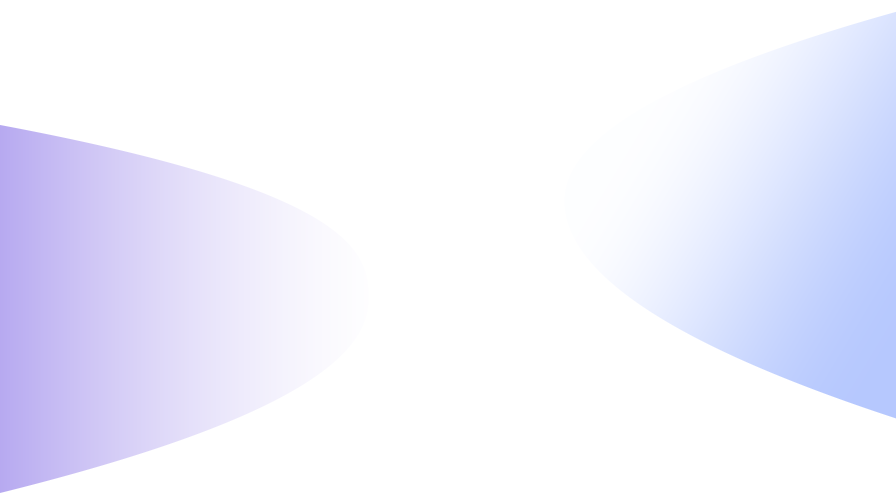
A WebGL 1 fragment shader for this background:

```glsl
precision highp float;
// Two rounded petals, violet on the left and blue on the right, fading into white.

uniform vec2 u_resolution;

const vec3 WHITE = vec3(1.0);
const vec3 VIOLET = vec3(0.716, 0.663, 0.942);
const vec3 BLUE = vec3(0.715, 0.785, 0.996);

// Coverage of a petal that opens from its tip along x.
// reach: signed length to the canvas side
// spread, bend: half heights and curve exponents, as (above, below)
float petal(vec2 p, vec2 tip, float reach, vec2 spread, vec2 bend) {
  vec2 q = p - tip;
  float above = step(0.0, q.y);
  float halfHeight = mix(spread.y, spread.x, above);
  float power = mix(bend.y, bend.x, above);
  float h = max(abs(q.y) / halfHeight, 1e-4);

  // Dividing by the slope turns the curve value into a distance in pixels.
  float inside = q.x / reach - pow(h, power);
  vec2 slope = vec2(1.0 / reach, power * pow(h, power - 1.0) / halfHeight);
  float pixels = inside / length(slope / u_resolution);
  return clamp(pixels + 0.5, 0.0, 1.0);
}

// Fades from full strength at x = 0 to nothing at x = width.
float sideFade(float x, float width) {
  return pow(clamp(1.0 - x / width, 0.0, 1.0), 1.55);
}

// Soft ramp along a slanted axis, with a faint tint where it starts.
float slantFade(vec2 p, vec2 start, vec2 axis) {
  return mix(0.025, 1.0, smoothstep(0.0, 1.0, dot(p - start, axis)));
}

void main() {
  vec2 p = gl_FragCoord.xy / u_resolution;
  vec3 color = WHITE;

  // Left petal
  float left = petal(p, vec2(0.4115, 0.397), -0.4115, vec2(0.350, 0.395), vec2(2.5, 2.13));
  color = mix(color, VIOLET, left * sideFade(p.x, 0.443));

  // Right petal
  float right = petal(p, vec2(0.630, 0.593), 0.370, vec2(0.383, 0.440), vec2(2.04, 2.0));
  color = mix(color, BLUE, right * slantFade(p, vec2(0.630, 0.517), vec2(2.27, -0.752)));

  gl_FragColor = vec4(color, 1.0);
}
```
